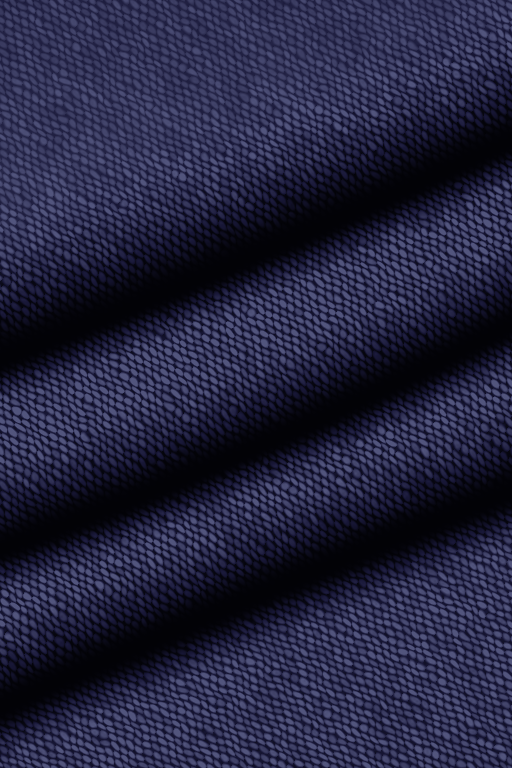
Write a WebGL 2 fragment shader that draws this texture.

```glsl
#version 300 es
precision highp float;
// Draws navy woven cloth lying in three soft diagonal folds with deep creases.

uniform vec2 u_resolution;
out vec4 fragColor;

const vec3 BLACK = vec3(0.008, 0.008, 0.025);
const vec3 INDIGO = vec3(0.095, 0.092, 0.22);
const vec3 SLATE = vec3(0.30, 0.31, 0.465);

// Each crease: height at the left, height at the right, sag in the middle
const vec3 CREASES[3] = vec3[3](
    vec3(0.532, 0.818, 0.006),
    vec3(0.286, 0.578, 0.014),
    vec3(0.080, 0.362, -0.004));

float hash(vec2 p) {
    return fract(sin(dot(p, vec2(127.1, 311.7))) * 43758.5453);
}

float valueNoise(vec2 p) {
    vec2 cell = floor(p);
    vec2 f = fract(p);
    f = f * f * (3.0 - 2.0 * f);
    float low = mix(hash(cell), hash(cell + vec2(1, 0)), f.x);
    float high = mix(hash(cell + vec2(0, 1)), hash(cell + vec2(1, 1)), f.x);
    return mix(low, high, f.y);
}

float creaseHeight(vec3 crease, float x) {
    return mix(crease.x, crease.y, x) - crease.z * 4.0 * x * (1.0 - x);
}

// Rows of the cloth fall to the right by the given angle
vec2 rowCoords(vec2 p, float angle) {
    float c = cos(angle), s = sin(angle);
    return vec2(c * p.x - s * p.y, s * p.x + c * p.y);
}

// Staggered slanted stitches: 0 in the gaps, 1 on the raised thread
float weave(vec2 p, float angle, vec2 pitch) {
    vec2 q = rowCoords(p, angle) / pitch;
    q += 0.5 * (vec2(valueNoise(q * 0.7), valueNoise(q * 0.7 + 31.0)) - 0.5);
    float row = floor(q.y);
    q.x += 0.5 * mod(row, 2.0);
    vec2 cell = vec2(floor(q.x), row);
    vec2 f = fract(q) - 0.5;
    f.y += 0.3 * f.x;
    float stitch = 1.0 - smoothstep(0.2, 0.6, length(f * vec2(0.8, 1.15)));
    return stitch * mix(0.72, 1.15, hash(cell));
}

// Light on a roll of cloth, from its distance to the creases around it
float foldLight(float above, float below, float rollWidth, float shadowWidth) {
    float roll = pow(smoothstep(0.0, rollWidth, above), 0.8);
    float shadow = smoothstep(0.002, shadowWidth, below);
    return roll * shadow;
}

vec3 clothColor(float tone) {
    vec3 dark = mix(BLACK, INDIGO, smoothstep(0.0, 0.4, tone));
    return mix(dark, SLATE, clamp((tone - 0.36) / 0.64, 0.0, 1.1));
}

void main() {
    vec2 uv = gl_FragCoord.xy / u_resolution;
    vec2 p = gl_FragCoord.xy / u_resolution.y;

    // Find the panel and its distances to the neighbouring creases
    float above = 1.0, below = 1.0;
    int panel = 0;
    for (int i = 0; i < 3; i++) {
        float d = uv.y - creaseHeight(CREASES[i], uv.x);
        if (d < 0.0) {
            below = -d;
            panel = i + 1;
        } else {
            above = min(above, d);
        }
    }

    // Broad light and stitch settings per panel
    float light, contrast = 1.0, angle = 0.45;
    vec2 pitch = vec2(0.0125, 0.0092);
    if (panel == 0) {
        light = foldLight(above, below, mix(0.19, 0.15, uv.x), 0.07);
        light *= 0.98 - 0.55 * max(above - 0.18, 0.0) - 0.10 * uv.x;
        contrast = mix(1.0, 0.5, smoothstep(0.06, 0.24, above));
    } else if (panel == 3) {
        light = foldLight(above, below, 0.1, 0.085);
        light *= 0.88 - 0.35 * max(below - 0.1, 0.0);
        angle = 0.36;
        contrast = 0.9;
    } else {
        light = foldLight(above, below, 0.14, 0.075);
        light *= 0.95 - 0.06 * uv.x;
    }

    // Threads bend with the roll, then pick up fine irregularity
    vec2 bent = p + vec2(0.0, 0.012) * smoothstep(0.12, 0.0, above);
    float thread = weave(bent, angle, pitch);
    float tone = light * (0.75 + contrast * (thread - 0.46));
    tone *= 0.94 + 0.12 * valueNoise(p * 26.0);
    tone += 0.16 * light * contrast * (valueNoise(p * 300.0) - 0.5);

    fragColor = vec4(clothColor(max(tone, 0.0)), 1.0);
}
```
